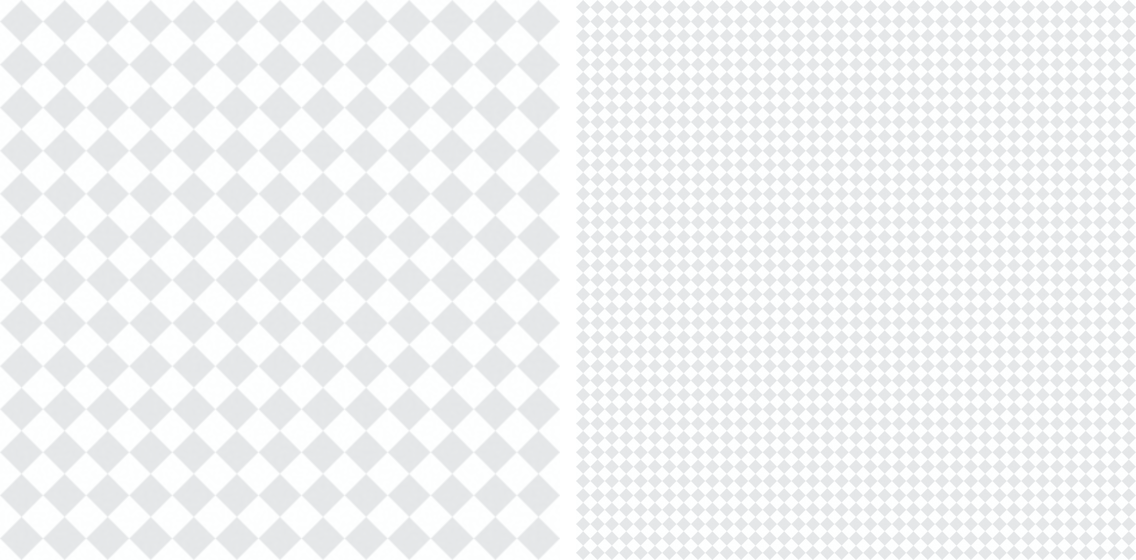
Left, the tile; right, the same tile 3 across and 3 down.
This pattern is drawn by a Shadertoy shader. Its source:

```glsl
const float REPEATS = 13.0;         // diamonds across and down
const float HALF_DIAGONAL = 0.497;  // in cells; 0.5 makes the corners touch
const float SOFTNESS = 0.032;       // half width of the edge blend, in cells
const float GRAIN_PER_CELL = 9.0;   // whole number, so the grain wraps
const float GRAIN_AMOUNT = 0.007;
const vec3 WHITE = vec3(0.994, 0.998, 0.998);
const vec3 GREY = vec3(0.898, 0.906, 0.912);

// Integer hash to a unit gradient direction
vec2 gradientAt(vec2 node, float period) {
    uvec2 n = uvec2(mod(node, period));
    uint h = n.x * 1597u + n.y * 51749u + 17u;
    h = (h ^ (h >> 15)) * 73471u;
    h = (h ^ (h >> 13)) * 40503u;
    h ^= h >> 16;
    float angle = float(h & 1023u) / 1024.0 * 6.28319;
    return vec2(cos(angle), sin(angle));
}

// Gradient noise that wraps after a whole number of nodes
float gradientNoise(vec2 p, float period) {
    vec2 node = floor(p);
    vec2 f = p - node;
    vec2 u = f * f * f * (f * (f * 6.0 - 15.0) + 10.0);
    vec2 e = vec2(1.0, 0.0);
    float a = dot(gradientAt(node, period), f);
    float b = dot(gradientAt(node + e.xy, period), f - e.xy);
    float c = dot(gradientAt(node + e.yx, period), f - e.yx);
    float d = dot(gradientAt(node + e.xx, period), f - e.xx);
    return mix(mix(a, b, u.x), mix(c, d, u.x), u.y);
}

// Signed distance to a square standing on its corner
float diamondDistance(vec2 p, float halfDiagonal) {
    return (abs(p.x) + abs(p.y) - halfDiagonal) * inversesqrt(2.0);
}

void mainImage(out vec4 fragColor, in vec2 fragCoord) {
    vec2 grid = fragCoord / iResolution.xy * REPEATS;
    vec2 cell = fract(grid) - 0.5;

    // Soft-edged diamond, never sharper than one pixel
    float pixel = REPEATS / min(iResolution.x, iResolution.y);
    float blend = max(SOFTNESS, 0.75 * pixel);
    float dist = diamondDistance(cell, HALF_DIAGONAL);
    float diamond = 1.0 - smoothstep(-blend, blend, dist);

    // Faint grain, mostly on the grey
    float grain = gradientNoise(grid * GRAIN_PER_CELL, REPEATS * GRAIN_PER_CELL);
    vec3 color = mix(WHITE, GREY, diamond);
    color += grain * GRAIN_AMOUNT * mix(0.4, 1.0, diamond);

    fragColor = vec4(clamp(color, 0.0, 1.0), 1.0);
}
```
